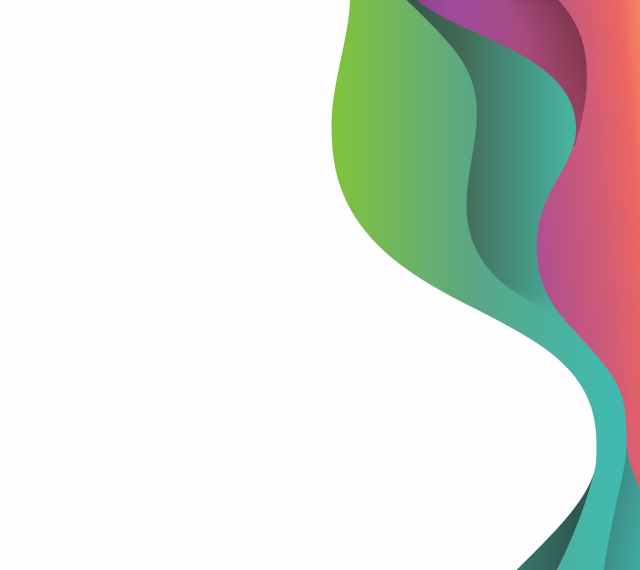
This background is drawn by a Shadertoy shader. Its source:

```glsl
const vec3 PAPER       = vec3(0.996);
const vec3 LEAF        = vec3(0.50, 0.76, 0.25);
const vec3 SAGE        = vec3(0.35, 0.65, 0.53);
const vec3 TEAL        = vec3(0.25, 0.73, 0.69);
const vec3 FOLD_SHADOW = vec3(0.26, 0.42, 0.34);
const vec3 FOLD_LIGHT  = vec3(0.28, 0.70, 0.63);
const vec3 UNDER_DARK  = vec3(0.18, 0.35, 0.32);
const vec3 UNDER_LIGHT = vec3(0.22, 0.46, 0.42);
const vec3 TAIL_DARK   = vec3(0.24, 0.56, 0.53);
const vec3 TAIL_LIGHT  = vec3(0.25, 0.68, 0.64);
const vec3 PURPLE      = vec3(0.69, 0.31, 0.56);
const vec3 ROSE        = vec3(0.82, 0.36, 0.46);
const vec3 CORAL       = vec3(0.93, 0.40, 0.38);
const vec3 ORANGE      = vec3(0.98, 0.56, 0.38);
const vec3 VIOLET      = vec3(0.62, 0.29, 0.62);
const vec3 WINE        = vec3(0.68, 0.29, 0.42);

const float UNDER_START = 0.833;   // depths where folds begin or end
const float TAIL_START  = 0.777;
const float RIBBON_END  = 0.257;
const float PINK_TILT   = 0.08;

// Edge knots: depth below the top, x, slope dx/ddepth
const vec3 SILHOUETTE[8] = vec3[8](
    vec3(0.0, 0.547, -0.04), vec3(0.220, 0.518, 0.0),
    vec3(0.434, 0.594, 0.91), vec3(0.534, 0.729, 1.78),
    vec3(0.630, 0.872, 1.0), vec3(0.784, 0.932, 0.0),
    vec3(0.833, 0.927, -0.31), vec3(1.0, 0.807, -0.89));
const vec3 UNDERSIDE[2] = vec3[2](
    vec3(0.833, 0.927, -0.22), vec3(1.0, 0.870, -0.44));
const vec3 INNER_FOLD[6] = vec3[6](
    vec3(0.0, 0.635, 0.93), vec3(0.088, 0.710, 0.71),
    vec3(0.198, 0.745, 0.0), vec3(0.359, 0.729, 0.0),
    vec3(0.487, 0.776, 0.89), vec3(0.566, 0.885, 1.5));
const vec3 PINK_EDGE[10] = vec3[10](
    vec3(0.0, 0.651, 1.07), vec3(0.047, 0.723, 1.95),
    vec3(0.100, 0.820, 1.5), vec3(0.227, 0.900, 0.0),
    vec3(0.330, 0.863, -0.49), vec3(0.433, 0.8385, 0.0),
    vec3(0.565, 0.885, 0.8), vec3(0.679, 0.966, 0.42),
    vec3(0.777, 0.979, 0.04), vec3(0.862, 1.002, 0.45));
const vec3 RIBBON[3] = vec3[3](
    vec3(0.0, 0.872, 0.84), vec3(0.139, 0.917, 0.0), vec3(0.257, 0.898, -0.25));
const vec3 TAIL[3] = vec3[3](
    vec3(0.777, 0.979, 0.0), vec3(0.880, 0.9635, -0.2), vec3(1.0, 0.943, -0.15));

// Cubic Hermite piece between two knots
float bend(vec3 a, vec3 b, float depth) {
    float span = b.x - a.x;
    float t = clamp((depth - a.x) / span, 0.0, 1.0);
    float s = 1.0 - t;
    return mix(a.y, b.y, t * t * (3.0 - 2.0 * t))
         + span * t * s * (a.z * s - b.z * t);
}

// Declares edgeX as the edge position at a given depth
#define TRACE(knots, depth, edgeX) float edgeX = knots[0].y; for (int i = 0; i < knots.length() - 1; i++) if (depth >= knots[i].x) edgeX = bend(knots[i], knots[i + 1], depth);

// Antialiased coverage of the side where d is positive
float cover(float d) {
    return clamp(0.5 + d / length(vec2(dFdx(d), dFdy(d))), 0.0, 1.0);
}

float ramp(float a, float b, float x) {
    return clamp((x - a) / (b - a), 0.0, 1.0);
}

void mainImage(out vec4 fragColor, in vec2 fragCoord) {
    vec2 uv = fragCoord / iResolution.xy;
    float x = uv.x, depth = 1.0 - uv.y;

    TRACE(SILHOUETTE, depth, silhouetteX)
    TRACE(UNDERSIDE, depth, undersideX)
    TRACE(INNER_FOLD, depth, foldX)
    TRACE(PINK_EDGE, depth, pinkX)
    TRACE(RIBBON, depth, ribbonX)
    TRACE(TAIL, depth, tailX)

    // Green to teal sheet
    vec3 sheet = mix(LEAF, SAGE, ramp(0.53, 0.745, x));
    sheet = mix(sheet, TEAL, ramp(0.745, 0.96, x));

    // Shaded inner fold, melting into the sheet at its lower end
    vec3 fold = mix(FOLD_SHADOW, FOLD_LIGHT, ramp(0.72, 0.89, x));
    fold *= mix(0.82, 1.0, ramp(0.64, 0.73, x));
    float foldFade = 1.0 - smoothstep(0.50, 0.57, depth);
    sheet = mix(sheet, fold, cover(x - foldX) * foldFade);

    // Underside and tail at the bottom
    vec3 under = mix(UNDER_LIGHT, UNDER_DARK, ramp(0.81, 0.90, x));
    sheet = mix(sheet, under, cover(undersideX - x) * step(UNDER_START, depth));
    vec3 tail = mix(TAIL_DARK, TAIL_LIGHT, ramp(0.0, 0.06, x - tailX));
    sheet = mix(sheet, tail, cover(x - tailX) * step(TAIL_START, depth));

    // Pink sheet, warmer toward the upper right
    float warmth = x - PINK_TILT * (depth - 0.4);
    vec3 pink = mix(PURPLE, ROSE, ramp(0.84, 0.94, warmth));
    pink = mix(pink, CORAL, ramp(0.94, 1.0, warmth));
    pink = mix(pink, ORANGE, ramp(1.0, 1.04, warmth));

    // Violet ribbon, darker under the pink edge
    vec3 ribbon = mix(VIOLET, WINE, ramp(0.70, 0.89, x));
    float shade = mix(0.74, 0.92, ramp(0.10, 0.24, depth));
    ribbon *= mix(shade, 1.0, ramp(0.0, 0.09, ribbonX - x));
    ribbon *= mix(0.88, 1.0, ramp(0.65, 0.70, x));
    pink = mix(pink, ribbon, cover(ribbonX - x) * step(depth, RIBBON_END));

    vec3 color = mix(PAPER, sheet, cover(x - silhouetteX));
    color = mix(color, pink, cover(x - pinkX));
    fragColor = vec4(color, 1.0);
}
```
